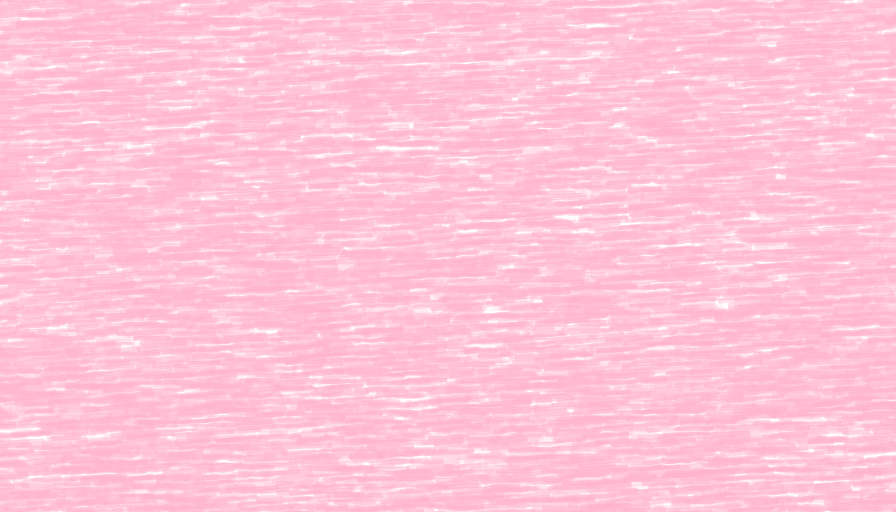
Give the GLSL for this texture, as a WebGL 1 fragment shader.

```glsl
precision highp float;

uniform vec2 u_resolution;

// Lengths are in canvas heights
const vec3 PAPER = vec3(1.0, 0.995, 1.0);
const vec3 INK = vec3(1.0, 0.700, 0.797);
const int LAYERS = 5;
const vec2 CELL = vec2(0.085, 0.0120);       // one stroke per cell and layer
const vec2 HALF_LENGTH = vec2(0.028, 0.053); // shortest, longest
const vec2 HALF_WIDTH = vec2(0.0034, 0.0056);
const vec2 OPACITY = vec2(0.20, 0.55);
const vec2 JITTER = vec2(0.6, 0.8);          // share of a cell
const float SLOPE = 0.045;
const float SLOPE_SPREAD = 0.04;
const float EDGE = 0.0013;
const vec2 WOBBLE_SCALE = vec2(55.0, 90.0);
const float WOBBLE = 0.0030;
const vec2 GRAIN_SCALE = vec2(14.0, 230.0);
const float GRAIN = 0.5;
const vec2 PATCH_SCALE = vec2(5.0, 14.0);
const float PATCHINESS = 0.5;

float hash(vec2 p) {
  vec3 q = fract(vec3(p.xyx) * 0.1031);
  q += dot(q, q.yzx + 33.33);
  return fract((q.x + q.y) * q.z);
}

float noise(vec2 p) {
  vec2 i = floor(p);
  vec2 f = fract(p);
  f = f * f * (3.0 - 2.0 * f);
  float low = mix(hash(i), hash(i + vec2(1.0, 0.0)), f.x);
  float high = mix(hash(i + vec2(0.0, 1.0)), hash(i + vec2(1.0, 1.0)), f.x);
  return mix(low, high, f.y);
}

// Coverage of a round-ended stroke centred on the origin
float stroke(vec2 p, float halfLength, float halfWidth, float slope, float edge) {
  p.y -= slope * p.x;
  float core = max(abs(p.x) - halfLength + halfWidth, 0.0);
  float d = length(vec2(core, p.y)) - halfWidth;
  return 1.0 - smoothstep(-edge, edge, d);
}

// Bare paper left by one layer of scattered strokes
float bareLayer(vec2 p, float layer, float edge) {
  p += layer * vec2(0.0371, 0.0047);
  float bare = 1.0;
  float row = floor(p.y / CELL.y);
  for (int j = -1; j <= 1; j++) {
    float r = row + float(j);
    float shift = hash(vec2(r + 7.0, layer * 19.0 + 3.0));
    float column = floor(p.x / CELL.x - shift);
    for (int i = -1; i <= 1; i++) {
      vec2 id = vec2(column + float(i), r);
      vec2 seed = id + layer * vec2(113.0, 71.0) + 200.0;
      vec2 jitter = vec2(hash(seed), hash(seed + 31.7)) - 0.5;
      vec2 centre = (id + vec2(shift + 0.5, 0.5) + jitter * JITTER) * CELL;
      float size = hash(seed + 57.3);
      float tone = hash(seed + 83.9);
      float halfLength = mix(HALF_LENGTH.x, HALF_LENGTH.y, size);
      float halfWidth = mix(HALF_WIDTH.x, HALF_WIDTH.y, fract(size * 7.0));
      float slope = (fract(tone * 9.0) - 0.5) * SLOPE_SPREAD;
      float cover = stroke(p - centre, halfLength, halfWidth, slope, edge);
      bare *= 1.0 - cover * mix(OPACITY.x, OPACITY.y, tone);
    }
  }
  return bare;
}

void main() {
  vec2 p = gl_FragCoord.xy / u_resolution.y;
  float edge = max(EDGE, 0.7 / u_resolution.y);

  // Common tilt and ragged outlines
  p.y -= SLOPE * p.x;
  vec2 q = p;
  q.y += (noise(p * WOBBLE_SCALE) - 0.5) * WOBBLE;
  q.x += (noise(p * WOBBLE_SCALE.yx + 40.0) - 0.5) * WOBBLE * 2.0;

  // Overlapping translucent strokes
  float bare = 1.0;
  for (int k = 0; k < LAYERS; k++) {
    bare *= bareLayer(q, float(k), edge);
  }

  // Dry streaks and broad uneven pressure
  bare *= 1.0 + GRAIN * (noise(q * GRAIN_SCALE + 11.0) - 0.5) * 2.0;
  bare *= 1.0 + PATCHINESS * (noise(p * PATCH_SCALE + 5.0) - 0.5);

  gl_FragColor = vec4(mix(INK, PAPER, clamp(bare, 0.0, 1.0)), 1.0);
}
```
